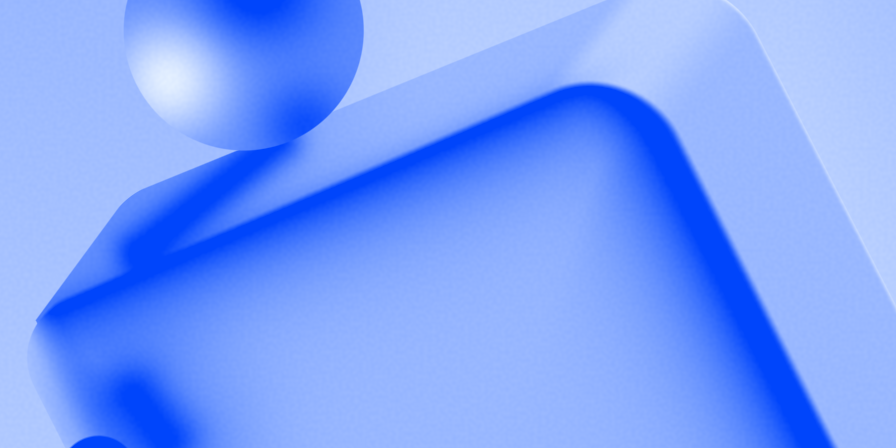
A Shadertoy shader for this background:

```glsl
// A glossy ball resting on a tilted, rounded slab in soft blue light.

const vec3 DEEP_BLUE = vec3(0.0, 0.27, 0.985);
const vec3 WHITE = vec3(1.0, 1.02, 1.01);

// Signed distance to a half plane with outward normal n
float halfPlane(vec2 p, vec2 n, float offset) {
    return dot(p, n) - offset;
}

// Rounded intersection of two half planes
float roundCorner(float a, float b, float r) {
    vec2 q = vec2(a, b) + r;
    return length(max(q, 0.0)) + min(max(q.x, q.y), 0.0) - r;
}

float segmentDistance(vec2 p, vec2 a, vec2 b) {
    vec2 ab = b - a;
    return length(p - a - ab * clamp(dot(p - a, ab) / dot(ab, ab), 0.0, 1.0));
}

// Bell-shaped falloff
float glow(float d, float width) {
    return exp(-d * d / (width * width));
}

// Coverage of a shape with an edge of the given softness
float fill(float d, float softness) {
    return 1.0 - smoothstep(-softness, softness, d);
}

vec2 hashGradient(vec2 cell) {
    float angle = 6.2832 * fract(sin(dot(cell, vec2(127.1, 311.7))) * 4375.85);
    return vec2(cos(angle), sin(angle));
}

float gradientNoise(vec2 p) {
    vec2 i = floor(p), f = fract(p);
    vec2 u = f * f * (3.0 - 2.0 * f), e = vec2(1.0, 0.0);
    float low = mix(dot(hashGradient(i), f), dot(hashGradient(i + e), f - e), u.x);
    float high = mix(dot(hashGradient(i + e.yx), f - e.yx),
                     dot(hashGradient(i + 1.0), f - 1.0), u.x);
    return mix(low, high, u.y);
}

float backdropTone(vec2 p) {
    float centre = smoothstep(0.5, 1.0, p.x) * (1.0 - 0.5 * smoothstep(1.7, 2.1, p.x));
    return 0.60 + 0.09 * (1.0 - p.y) + 0.10 * centre;
}

float ballTone(vec2 q) {
    float tone = 0.40;
    tone += 0.49 * glow(length(q - vec2(-0.62, -0.41)), 0.48);
    tone -= 0.38 * glow(length((q - vec2(0.10, 0.35)) * vec2(0.85, 1.0)), 0.45);
    return tone - 0.26 * glow(length(q - vec2(0.50, -0.80)), 0.35);
}

// Bevel between the outer silhouette and the front face
float bevelTone(vec2 p, float frontDist, float topDist) {
    float tone = mix(0.42, 0.60, smoothstep(0.25, 1.0, p.x));
    float across = dot(p, vec2(0.786, -0.618));
    tone += 0.11 * smoothstep(0.45, 0.51, across) * (1.0 - smoothstep(0.60, 0.75, across));
    // Shadow cast by the ball, and shade along the front edge
    float shadow = segmentDistance(p, vec2(0.62, 0.685), vec2(0.31, 0.44));
    tone *= 1.0 - 0.85 * glow(shadow, 0.052);
    float alongTop = smoothstep(-0.05, 0.02, topDist);
    return tone - 0.16 * alongTop * exp(-max(frontDist, 0.0) / 0.025);
}

float frontTone(vec2 p, float frontDist, float topDist, float rightDist, float leftDist) {
    // The dark edge band is wider and set further inward on the right
    float rightSide = smoothstep(-0.12, 0.12, rightDist - topDist);
    float depth = max(-frontDist - mix(0.006, 0.045, rightSide), 0.0);
    float band = exp(-depth / mix(0.10, 0.115, rightSide));
    band *= 1.0 - 0.30 * rightSide * smoothstep(-0.03, 0.0, frontDist);
    float fade = smoothstep(0.03, 0.13, -leftDist);
    float tone = 0.60 * (1.0 - band * fade);
    // Pale left rim and the dark hollow beside it
    tone += 0.10 * exp(leftDist / 0.04);
    float hollow = segmentDistance(p, vec2(0.30, 0.115), vec2(0.37, 0.02));
    tone *= 1.0 - 0.80 * glow(hollow, 0.07);
    return tone * (1.0 - 0.30 * glow(hollow, 0.20));
}

void mainImage(out vec4 fragColor, in vec2 fragCoord) {
    vec2 p = fragCoord / iResolution.y;
    float pixel = 1.0 / iResolution.y;
    float tone = backdropTone(p);

    // Front face
    float topDist = halfPlane(p, vec2(-0.393, 0.920), 0.246);
    float rightDist = halfPlane(p, vec2(0.892, 0.452), 1.663);
    float leftDist = halfPlane(p, vec2(-0.892, -0.452), -0.13);
    float frontDist = max(roundCorner(topDist, rightDist, 0.20),
                          roundCorner(topDist, leftDist, 0.15));

    // Outer silhouette, with a slanted left end
    float outerTop = halfPlane(p, vec2(-0.3775, 0.926), 0.415);
    float outerRight = halfPlane(p, vec2(0.890, 0.4555), 1.925);
    float outerLeft = halfPlane(p, vec2(-0.805, 0.593), 0.105);
    float outerDist = max(roundCorner(outerTop, outerRight, 0.20),
                          roundCorner(outerTop, outerLeft, 0.02));
    outerDist = max(outerDist, leftDist + 0.07);

    // Slab, with a thin light rim down its right side
    float bevel = bevelTone(p, frontDist, topDist);
    bevel += 0.17 * glow(outerDist, 0.006) * smoothstep(1.5, 1.65, p.x);
    tone = mix(tone, bevel, fill(outerDist, pixel));
    float softness = mix(pixel, 0.011, smoothstep(0.07, 0.16, -leftDist));
    float front = frontTone(p, frontDist, topDist, rightDist, leftDist);
    tone = mix(tone, front, fill(frontDist, softness));

    // Small dark dome at the lower edge
    float domeDist = length(p - vec2(0.22, -0.06)) - 0.087;
    tone = mix(tone, 0.08, fill(domeDist, 1.5 * pixel));

    // Ball
    const float BALL_RADIUS = 0.268;
    vec2 ball = (p - vec2(0.544, 0.932)) / BALL_RADIUS;
    float ballDist = (length(ball) - 1.0) * BALL_RADIUS;
    tone = mix(tone, ballTone(ball), fill(ballDist, pixel));

    // Deepen the shadows and add faint grain
    tone -= 0.2 * max(0.6 - tone, 0.0);
    tone += 0.022 * gradientNoise(p * 110.0);
    fragColor = vec4(clamp(mix(DEEP_BLUE, WHITE, clamp(tone, 0.0, 1.0)), 0.0, 1.0), 1.0);
}
```
